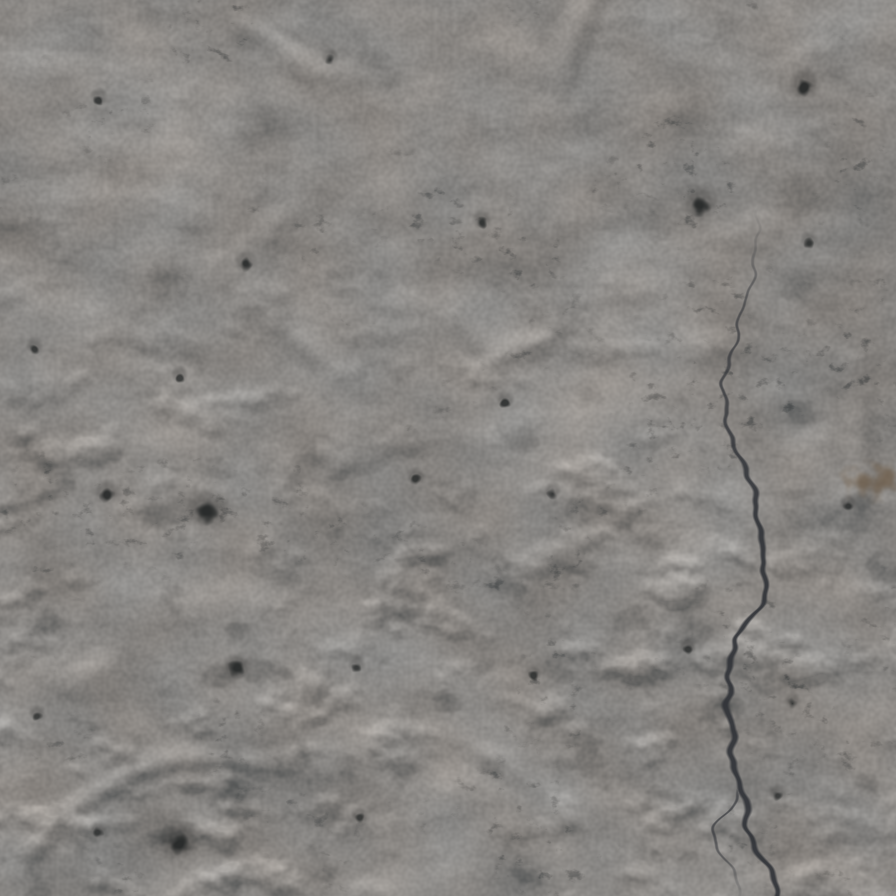
A WebGL 2 fragment shader for this texture:

```glsl
#version 300 es
precision highp float;
// Weathered grey concrete: gradient noise gives mottling, trowel streaks and
// grain, a height field lit from above gives lumps and wrinkles, and distance
// functions cut the scattered pinholes and a jagged, forked crack.
uniform vec2 u_resolution;
out vec4 fragColor;

vec2 hash2(vec2 p) {
  vec3 q = fract(p.xyx * vec3(0.1031, 0.1030, 0.0973));
  q += dot(q, q.yzx + 33.33);
  return fract((q.xx + q.yz) * q.zy);
}

float cornerRamp(vec2 cell, vec2 offset) {
  float angle = 6.2832 * hash2(cell).x;
  return dot(vec2(cos(angle), sin(angle)), offset);
}

// Gradient noise, roughly -0.7 to 0.7
float noise(vec2 p) {
  vec2 i = floor(p), f = fract(p);
  vec2 w = f * f * f * (f * (f * 6.0 - 15.0) + 10.0);
  vec2 e = vec2(1.0, 0.0);
  return mix(mix(cornerRamp(i, f), cornerRamp(i + e, f - e), w.x),
             mix(cornerRamp(i + e.yx, f - e.yx), cornerRamp(i + 1.0, f - 1.0), w.x), w.y);
}

float fbm(vec2 p) {
  float sum = 0.0, amp = 1.0;
  for (int i = 0; i < 4; i++) {
    sum += amp * noise(p);
    p = mat2(1.6, 1.2, -1.2, 1.6) * p + 17.3;
    amp *= 0.5;
  }
  return sum;
}

// Flat lumps, mostly in the lower half, and a few long soft wrinkles
float surfaceHeight(vec2 p) {
  float lumpy = (1.0 - smoothstep(0.35, 0.8, p.y)) * smoothstep(-0.4, 0.1, noise(p * 3.0 + 41.0));
  float lumps = smoothstep(0.0, 0.65, fbm(p * vec2(10.0, 17.0) + 5.0));
  vec2 bent = p + 0.05 * vec2(noise(p * 7.0), noise(p * 7.0 + 30.0));
  float wrinkle = 1.0 - smoothstep(0.0, 0.09, abs(noise(bent * 3.2 + 12.0)));
  wrinkle *= smoothstep(0.02, 0.3, noise(p * 4.5 + 63.0));
  return lumps * (0.2 + 0.8 * lumpy) + 0.6 * wrinkle;
}

float crackX(float y) {
  return 0.833 + 0.022 * cos((y - 0.39) * 16.5)
       + 0.022 * noise(vec2(y * 15.0, 3.4)) + 0.009 * noise(vec2(y * 48.0, 8.6));
}

float strand(float dist, float halfWidth) {
  return 1.0 - smoothstep(halfWidth * 0.3, halfWidth + 0.0018, abs(dist));
}

// One pinhole in some cells: x is the dark pit, y the soft stain around it
vec2 pinholes(vec2 p) {
  vec2 cell = floor(p * 6.0);
  vec2 pick = hash2(cell + 7.0);
  vec2 centre = (cell + 0.2 + 0.6 * hash2(cell + 91.0)) / 6.0;
  float radius = mix(0.0046, 0.0125, pow(pick.y, 5.0));
  float dist = length(p - centre) + 0.004 * noise(p * 110.0);
  float present = step(pick.x, 0.6);
  float pit = 1.0 - smoothstep(radius * 0.3, radius * 1.2 + 0.001, dist);
  float stain = 1.0 - smoothstep(radius, radius * 2.4, length(p - centre - vec2(0.0, 0.004)));
  return present * vec2(pit * mix(0.72, 1.0, pick.y), stain);
}

void main() {
  vec2 p = gl_FragCoord.xy / u_resolution;

  // Mottling and horizontal trowel streaks
  float tone = 0.543 + 0.062 * fbm(p * vec2(3.5, 4.5) + 2.0);
  tone += 0.05 * fbm(p * vec2(8.0, 25.0) + 70.0);
  tone += 0.046 * fbm(p * vec2(15.0, 22.0) + 19.0);

  // Relief lit from above
  float slope = surfaceHeight(p) - surfaceHeight(p + vec2(-0.004, 0.011));
  tone += 0.18 * clamp(slope, -0.6, 0.6);

  // Shaded hollows and blotches of fine irregular pitting
  float hollow = smoothstep(0.2, 0.65, fbm(p * vec2(13.0, 18.0) + 33.0));
  tone -= 0.085 * hollow * (1.0 - 0.6 * smoothstep(0.35, 0.8, p.y));
  float pitted = smoothstep(0.02, 0.5, fbm(p * 6.0 + 55.0) + 0.2 * smoothstep(0.5, 0.8, p.x));
  float specks = smoothstep(0.25, 0.75, fbm(p * vec2(46.0, 62.0) + 3.0));
  tone -= pitted * (0.13 * specks + 0.02);

  // Sand grain
  tone += 0.04 * noise(p * 190.0) + 0.026 * noise(p * 105.0 + 9.0);

  // Warm in the lights, neutral to cool in the darks
  vec3 tint = mix(vec3(0.975, 1.0, 1.0), vec3(1.005, 0.986, 0.964), smoothstep(0.25, 0.5, tone));
  vec3 color = tone * tint;
  color *= 1.0 + vec3(0.025, 0.0, -0.02) * noise(p * 13.0 + 80.0);

  // Small broken rust stain
  float rust = 1.0 - smoothstep(0.0, 0.024, length((p - vec2(0.975, 0.464)) * vec2(0.6, 1.0)) + 0.025 * noise(p * 60.0));
  color = mix(color, vec3(0.40, 0.32, 0.23), 0.6 * rust);

  // Pinholes with their stains
  vec2 hole = pinholes(p);
  color *= 1.0 - 0.15 * hole.y;
  color = mix(color, vec3(0.14, 0.15, 0.15), 0.92 * hole.x);

  // Crack, widening downwards, with a faint fork near the bottom
  float dist = p.x - crackX(p.y);
  float reach = 1.0 - smoothstep(0.62, 0.79, p.y);
  float halfWidth = mix(0.0034, 0.0009, smoothstep(0.35, 0.7, p.y)) * (1.0 + 0.7 * noise(vec2(p.y * 40.0, 2.3)));
  float crack = strand(dist, halfWidth) * reach * mix(0.92, 0.65, smoothstep(0.4, 0.65, p.y));
  float forkDist = dist + 0.042 * (1.0 - smoothstep(0.06, 0.13, p.y));
  float fork = strand(forkDist, 0.001) * (1.0 - smoothstep(0.11, 0.13, p.y)) * smoothstep(-0.03, 0.08, p.y);
  color = mix(color, vec3(0.19, 0.20, 0.22), max(crack, 0.65 * fork));

  fragColor = vec4(color, 1.0);
}
```
